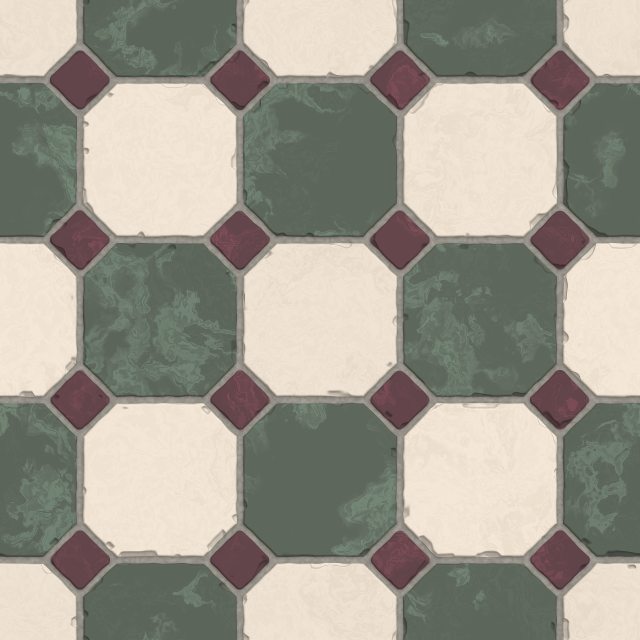
A WebGL 1 fragment shader for this pattern:

```glsl
precision highp float;
// Checkered floor of cream and green marble octagons with small wine-red diamonds
// on the corners. Distance functions shape the tiles, noise chips their rims, warped
// noise veins them; tile ids and grout noise wrap so that the floor repeats.

uniform vec2 u_resolution;

const float REPEATS = 4.0;          // tiles across and down, even
const float OCTAGON_HALF = 0.479;   // lengths below are in tile pitches
const float CORNER_CUT = 0.25;
const float DIAMOND_HALF = 0.141;
const float DIAMOND_ROUND = 0.035;
const float WOBBLE = 0.007;
const float CHIP_DEPTH = 0.030;
const float BEVEL = 0.017;
const float SLOPE_STEP = 0.006;
const float NO_WRAP = 1024.0;
const vec2 LIGHT = vec2(0.45, 0.89);

const vec3 CREAM = vec3(0.945, 0.897, 0.835);
const vec3 CREAM_VEIN = vec3(0.895, 0.835, 0.765);
const vec3 GREEN = vec3(0.365, 0.400, 0.355);
const vec3 GREEN_VEIN = vec3(0.450, 0.520, 0.455);
const vec3 WINE = vec3(0.385, 0.270, 0.290);
const vec3 WINE_VEIN = vec3(0.530, 0.315, 0.355);
const vec3 GROUT = vec3(0.610, 0.590, 0.555);

float hash(vec2 p) {
  return fract(sin(dot(p, vec2(127.1, 311.7))) * 43758.5453);
}

// Value noise whose lattice wraps after the given period.
float noise(vec2 p, float period) {
  vec2 i = floor(p);
  vec2 f = p - i;
  f = f * f * (3.0 - 2.0 * f);
  vec2 a = mod(i, period);
  vec2 b = mod(i + 1.0, period);
  return mix(mix(hash(a), hash(vec2(b.x, a.y)), f.x),
             mix(hash(vec2(a.x, b.y)), hash(b), f.x), f.y);
}

float fbm(vec2 p) {
  float sum = 0.0;
  float amplitude = 0.52;
  for (int i = 0; i < 5; i++) {
    sum += amplitude * noise(p, NO_WRAP);
    p = mat2(1.6, 1.2, -1.2, 1.6) * p + 3.7;
    amplitude *= 0.5;
  }
  return sum;
}

// Twice warped noise: x is the flow value, y a broad density.
vec2 marble(vec2 p) {
  vec2 w = vec2(fbm(p), fbm(p + 17.3));
  w = vec2(fbm(p + 2.5 * w + 5.1), fbm(p + 2.5 * w + 29.7));
  return vec2(fbm(p + 3.0 * w), w.x);
}

float octagon(vec2 p) {
  p = abs(p);
  return max(max(p.x, p.y) - OCTAGON_HALF, (p.x + p.y - 1.0 + CORNER_CUT) * 0.7071);
}

float diamond(vec2 p) {
  vec2 q = abs(vec2(p.x + p.y, p.x - p.y) * 0.7071) - DIAMOND_HALF + DIAMOND_ROUND;
  return length(max(q, 0.0)) + min(max(q.x, q.y), 0.0) - DIAMOND_ROUND;
}

// Distances to the worn outline (x) and to the face inside its chips (y).
vec2 rim(vec2 p, vec2 seed, bool isDiamond) {
  float d = isDiamond ? diamond(p) : octagon(p);
  d += WOBBLE * (noise(p * 17.0 + seed, NO_WRAP) - 0.5);
  float chip = smoothstep(0.60, 0.88, noise(p * 12.0 + seed + 40.0, NO_WRAP));
  return vec2(d, d + CHIP_DEPTH * chip);
}

void main() {
  vec2 p = gl_FragCoord.xy / u_resolution * REPEATS;
  float pixel = REPEATS / min(u_resolution.x, u_resolution.y);

  // Nearest octagon and nearest diamond; keep the closer one.
  vec2 cell = floor(p + 0.5);
  vec2 id = mod(cell, REPEATS);
  vec2 cornerId = mod(floor(p), REPEATS) + 11.0;
  vec2 local = p - cell;
  vec2 cornerLocal = fract(p) - 0.5;
  bool isDiamond = diamond(cornerLocal) < octagon(local);
  if (isDiamond) { local = cornerLocal; id = cornerId; }
  vec2 seed = 90.0 * vec2(hash(id + 0.3), hash(id + 5.7)) + 20.0;
  vec2 edge = rim(local, seed, isDiamond);
  float slope = (rim(local + LIGHT * SLOPE_STEP, seed, isDiamond).y - edge.y) / SLOPE_STEP;
  slope = clamp(slope, -1.0, 1.0);

  // Veined stone.
  vec2 flow = marble(local * 3.2 + seed);
  float band = 0.5 + 0.5 * sin(flow.x * 46.0);
  float wisp = smoothstep(0.47, 0.64, flow.x) * (0.35 + 0.65 * band);
  wisp *= smoothstep(0.38, 0.56, flow.y);
  float thread = pow(band, 5.0) * smoothstep(0.44, 0.60, flow.y);
  vec3 stone = mix(GREEN, GREEN_VEIN, clamp(wisp + 0.15 * thread, 0.0, 1.0));
  if (mod(id.x + id.y, 2.0) < 0.5) stone = mix(CREAM, CREAM_VEIN, 0.3 * band + 0.35 * wisp);
  if (isDiamond) stone = mix(WINE, WINE_VEIN, 0.5 * wisp + 0.35 * thread);
  stone *= 0.985 + 0.03 * hash(id + 9.1);

  // Bevel, chipped faces and their thin outlines.
  float bevel = smoothstep(-BEVEL, 0.0, edge.y);
  stone *= 1.0 + bevel * slope * (slope > 0.0 ? 0.13 : 0.24) - 0.04 * bevel;
  float chipped = smoothstep(-pixel, pixel, edge.y);
  stone = mix(stone, stone * 0.9 + GROUT * 0.06, chipped);
  stone *= 1.0 - 0.16 * (1.0 - smoothstep(0.0, 0.005 + pixel, abs(edge.y)));

  // Sandy grout, shaded beside the tiles.
  float grain = 0.6 * noise(p * 64.0, 64.0 * REPEATS) + 0.4 * noise(p * 27.0, 27.0 * REPEATS);
  float near = exp(-max(edge.x, 0.0) / 0.009);
  vec3 grout = GROUT * (0.89 + 0.22 * grain) * (1.0 + near * (0.13 * slope - 0.17));

  float cover = clamp(0.5 - edge.x / pixel, 0.0, 1.0);
  gl_FragColor = vec4(mix(grout, stone, cover), 1.0);
}
```
